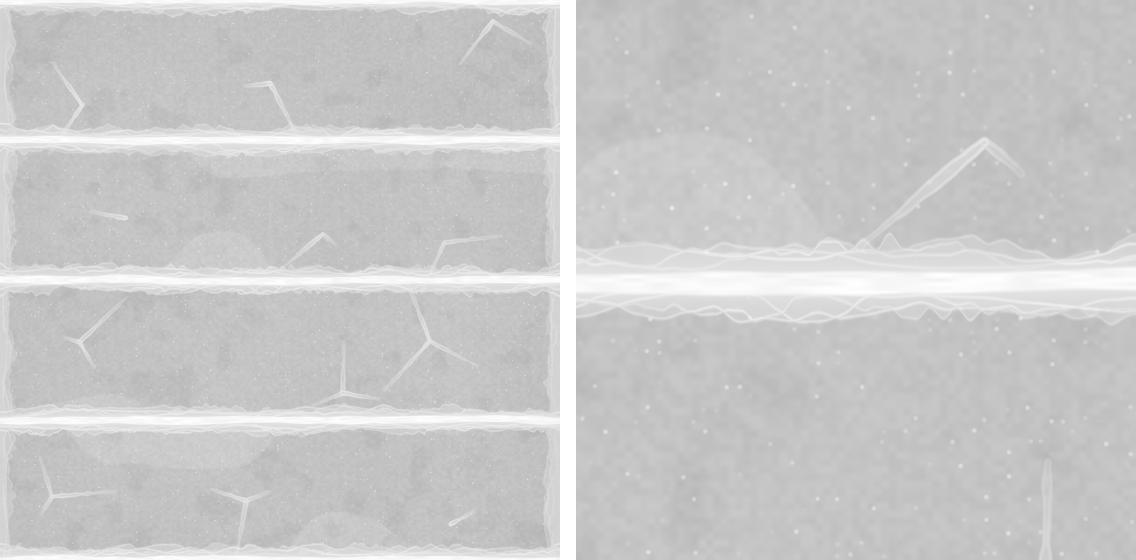
Left: the whole. Right: its middle third, enlarged.
This texture map is drawn by a WebGL 1 fragment shader. Its source:

```glsl
precision highp float;
// Four long pale grey stone courses with worn white joints, chipped rims and fine cracks.

uniform vec2 u_resolution;

#define COURSES 4.0
#define STONE_GREY 0.765
#define CHIP_GREY 0.86
#define JOINT_GREY 0.98
#define JOINT_HALF_WIDTH 0.0058
#define CHIP_DEPTH 0.027
#define SWELL_DEPTH 0.085
#define CRACKS_PER_COURSE 3.0
#define CRACK_LENGTH 0.13
#define CRACK_HALF_WIDTH 0.0042
#define SPECK_GRID 150.0
#define TAU 6.2831853

float hash(vec2 p) {
  return fract(sin(dot(p, vec2(127.1, 311.7))) * 43758.5453);
}

// Value noise that wraps after the given number of lattice cells.
float noise(vec2 p, vec2 period) {
  vec2 i = floor(p), f = fract(p);
  f = f * f * (3.0 - 2.0 * f);
  vec2 a = mod(i, period), b = mod(i + 1.0, period);
  return mix(mix(hash(a), hash(vec2(b.x, a.y)), f.x),
             mix(hash(vec2(a.x, b.y)), hash(b), f.x), f.y);
}

float fbm(vec2 uv, float freq) {
  float sum = 0.0, amp = 0.53;
  for (int i = 0; i < 4; i++) {
    sum += amp * noise(uv * freq, vec2(freq));
    freq *= 2.0;
    amp *= 0.5;
  }
  return sum;
}

// Wrapping noise along one line, chosen by an integer row.
float lineNoise(float t, float freq, float row) {
  return noise(vec2(t * freq, row), vec2(freq, 512.0));
}

// Overlapping ragged chips along an edge: x = cover, y = bright outlines, z = broad swell.
vec3 edgeWear(float d, float along, float seed, float px) {
  float clear = 1.0, outline = 0.0;
  for (int k = 0; k < 4; k++) {
    float layer = float(k);
    float freq = 7.0 + 6.0 * layer;
    float row = seed * 12.0 + layer * 2.0;
    float broad = lineNoise(along, freq, row);
    float rough = lineNoise(along, freq * 5.0, row + 1.0);
    float extent = 0.004 + CHIP_DEPTH * broad * (0.6 + 0.45 * rough);
    float gap = d - extent;
    clear *= 1.0 - 0.48 * smoothstep(px, -px, gap);
    float strength = 0.25 + 0.75 * lineNoise(along, 19.0, row + 1.0);
    outline = max(outline, strength * smoothstep(0.0012 + px, 0.0, abs(gap)));
  }
  float reach = SWELL_DEPTH * smoothstep(0.45, 1.0, lineNoise(along, 5.0, seed * 12.0 + 9.0));
  reach += 0.004 * (lineNoise(along, 40.0, seed * 12.0 + 10.0) - 0.5);
  float swell = smoothstep(0.004, -0.001, d - reach);
  return vec3(1.0 - clear, outline, swell);
}

// Branching straight cracks, scattered on a jittered grid of centres.
float cracks(vec2 p, float px) {
  float result = 0.0;
  float wobble = (noise(p * 90.0, vec2(90.0)) - 0.5) * 0.0025;
  for (int i = 0; i < 12; i++) {
    float id = float(i);
    vec2 cell = vec2(mod(id, CRACKS_PER_COURSE), floor(id / CRACKS_PER_COURSE));
    vec2 jitter = vec2(hash(vec2(id, 3.7)), hash(vec2(id, 8.1))) - 0.5;
    vec2 q = p - (cell + 0.5 + 0.7 * jitter) / vec2(CRACKS_PER_COURSE, COURSES);
    q -= floor(q + 0.5);
    float turn = TAU * hash(vec2(id, 14.3));
    for (int j = 0; j < 3; j++) {
      float arm = float(j);
      float r = hash(vec2(id, arm + 21.0));
      float angle = turn + TAU * arm / 3.0 + (r - 0.5);
      vec2 dir = vec2(cos(angle), sin(angle));
      float len = CRACK_LENGTH * (0.2 + 0.8 * hash(vec2(id, arm + 33.0)));
      float t = clamp(dot(q, dir), 0.0, len);
      float d = length(q - dir * t) + wobble;
      float w = CRACK_HALF_WIDTH * (1.0 - 0.35 * t / len);
      float body = smoothstep(w + px, w - px, d);
      float rim = smoothstep(0.001 + px, 0.0, abs(d - 0.6 * w));
      float fade = step(0.42, r) * (0.5 + 0.5 * r) * (1.0 - 0.65 * t / len);
      result = max(result, fade * (0.55 * body + 0.4 * rim));
    }
  }
  return result;
}

// Small pale mineral grains, one candidate per grid cell.
float specks(vec2 p) {
  vec2 g = p * SPECK_GRID, id = floor(g);
  vec2 centre = 0.3 + 0.4 * vec2(hash(id + 5.3), hash(id + 9.1));
  float pick = hash(id + 2.7);
  return smoothstep(0.87, 1.0, pick) * smoothstep(0.3, 0.08, length(fract(g) - centre));
}

void main() {
  vec2 p = gl_FragCoord.xy / u_resolution;
  float px = 1.0 / min(u_resolution.x, u_resolution.y);

  // Mottled stone face
  float grey = STONE_GREY + 0.045 * (fbm(p, 5.0) - 0.5);
  grey -= 0.028 * smoothstep(0.54, 0.76, fbm(p + 0.37, 26.0));
  grey += 0.035 * (noise(p * 230.0, vec2(230.0)) - 0.5);
  grey += 0.10 * specks(p);

  // Signed distances to the nearest course joint and end seam
  float courseY = p.y * COURSES + 0.5;
  float joint = mod(floor(courseY), COURSES);
  float dy = (fract(courseY) - 0.5) / COURSES;
  float dx = fract(p.x + 0.5) - 0.5;
  vec3 bedWear = edgeWear(abs(dy), p.x, joint * 2.0 + step(0.0, dy), px);
  vec3 endWear = edgeWear(abs(dx), p.y, 2.0 * COURSES + step(0.0, dx), px);

  // Translucent wear and cracks
  grey += 0.028 * max(bedWear.z, 0.6 * endWear.z);
  grey = mix(grey, CHIP_GREY, max(bedWear.x, 0.75 * endWear.x));
  grey += 0.085 * max(bedWear.y, 0.6 * endWear.y);
  grey = mix(grey, 0.92, cracks(p, px));

  // Bright wavering joint with a soft halo and streaks
  float bend = 0.005 * (lineNoise(p.x, 9.0, 200.0 + joint) - 0.5);
  float width = JOINT_HALF_WIDTH * (0.75 + 0.5 * lineNoise(p.x, 24.0, 220.0 + joint));
  float d = abs(dy + bend);
  float streak = noise(vec2(p.x * 60.0, p.y * 400.0), vec2(60.0, 400.0));
  grey = mix(grey, 0.93, 0.6 * exp(-d * d / 0.00011));
  grey = mix(grey, JOINT_GREY + 0.05 * (streak - 0.6), smoothstep(width + 0.002, width - 0.001, d));

  gl_FragColor = vec4(vec3(clamp(grey, 0.0, 1.0)), 1.0);
}
```
